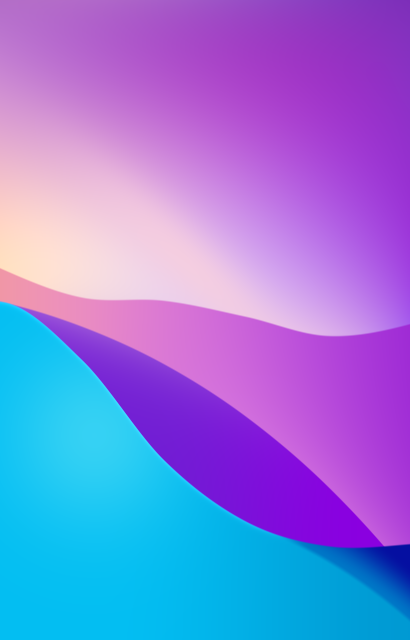
Reproduce this background procedurally as a WebGL 1 fragment shader.

```glsl
precision highp float;
// Layered silk waves: a lit pastel sky above a pink ribbon, a violet leaf and a cyan hill.
// Edges are splines through evenly spaced heights; broad colour fields are cubic
// blends of four stops, with soft Gaussian glows laid on top.

uniform vec2 u_resolution;

// Edge heights at x = -0.2, 0.0, ... 1.2 (two outer knots set the end slopes)
const vec4 RIBBON_L = vec4(0.648, 0.581, 0.535, 0.530);
const vec4 RIBBON_R = vec4(0.505, 0.475, 0.4935, 0.543);
const vec4 LEAF_L = vec4(0.547, 0.5286, 0.4896, 0.431);
const vec4 LEAF_R = vec4(0.349, 0.2396, 0.0977, -0.08);
const vec4 HILL_L = vec4(0.4635, 0.5286, 0.4375, 0.281);
const vec4 HILL_R = vec4(0.185, 0.1465, 0.1497, 0.167);

const float SKY_BOTTOM = 0.48;
const vec3 STREAK_COLOR = vec3(0.98, 0.82, 0.86);
const vec2 STREAK_CENTER = vec2(0.47, 0.585);
const vec2 STREAK_SIZE = vec2(0.20, 0.045);
const float STREAK_ANGLE = -0.76;

const vec3 RIBBON_SHEEN = vec3(0.85, 0.48, 0.88);
const vec3 LEAF_COOL = vec3(0.44, 0.11, 0.83);
const vec3 LEAF_HOT = vec3(0.54, 0.0, 0.88);
const vec3 LEAF_SHEEN = vec3(0.60, 0.32, 0.85);

const vec3 HILL_BRIGHT = vec3(0.01, 0.745, 0.95);
const vec3 HILL_SHADE = vec3(0.0, 0.60, 0.825);
const vec3 HILL_GLOW = vec3(0.21, 0.82, 0.955);
const vec2 GLOW_CENTER = vec2(0.23, 0.32);
const vec2 GLOW_SIZE = vec2(0.21, 0.14);
const vec3 FOLD_DEEP = vec3(0.02, 0.06, 0.63);
const vec3 FOLD_LIGHT = vec3(0.0, 0.47, 0.78);

// Catmull-Rom kernel for unit knot spacing
float kernel(float d) {
  d = abs(d);
  if (d < 1.0) return 1.0 + d * d * (1.5 * d - 2.5);
  if (d < 2.0) return 2.0 + d * (-4.0 + d * (2.5 - 0.5 * d));
  return 0.0;
}

float edge(float x, vec4 left, vec4 right) {
  float t = x * 5.0 + 1.0;
  float height = 0.0;
  for (int i = 0; i < 4; i++) {
    float k = float(i);
    height += left[i] * kernel(t - k) + right[i] * kernel(t - k - 4.0);
  }
  return height;
}

// Cubic Lagrange weights for four stops spread evenly over 0..1
vec4 stops(float x) {
  float t = clamp(x, 0.0, 1.0) * 3.0;
  float a = t - 1.0, b = t - 2.0, c = t - 3.0;
  return vec4(-a * b * c / 6.0, t * b * c / 2.0, -t * a * c / 2.0, t * a * b / 6.0);
}

vec3 blend(vec4 w, vec3 a, vec3 b, vec3 c, vec3 d) {
  return a * w.x + b * w.y + c * w.z + d * w.w;
}

float gauss(vec2 p) {
  return exp(-dot(p, p));
}

// Antialiased fill below an edge, given the signed height above it
float below(float height) {
  float aa = 1.2 / u_resolution.y;
  return 1.0 - smoothstep(-aa, aa, height);
}

vec3 sky(vec2 p, vec4 w) {
  vec3 top = blend(w, vec3(0.70, 0.43, 0.78), vec3(0.67, 0.385, 0.785),
                   vec3(0.57, 0.28, 0.765), vec3(0.49, 0.18, 0.725));
  vec3 upper = blend(w, vec3(0.845, 0.60, 0.82), vec3(0.76, 0.44, 0.825),
                     vec3(0.675, 0.265, 0.81), vec3(0.56, 0.19, 0.785));
  vec3 lower = blend(w, vec3(1.0, 0.83, 0.77), vec3(0.92, 0.765, 0.89),
                     vec3(0.77, 0.51, 0.91), vec3(0.61, 0.205, 0.845));
  vec3 base = blend(w, vec3(1.0, 0.85, 0.74), vec3(0.89, 0.76, 0.90),
                    vec3(0.91, 0.77, 0.92), vec3(0.65, 0.38, 0.94));
  vec3 color = blend(stops((1.0 - p.y) / (1.0 - SKY_BOTTOM)), top, upper, lower, base);

  // Warm diagonal streak
  vec2 d = p - STREAK_CENTER;
  d.x *= 0.64;
  float c = cos(STREAK_ANGLE), s = sin(STREAK_ANGLE);
  d = vec2(c * d.x + s * d.y, c * d.y - s * d.x);
  return mix(color, STREAK_COLOR, 0.7 * gauss(d / STREAK_SIZE));
}

vec3 hill(vec2 p, float depth) {
  vec3 color = mix(HILL_BRIGHT, HILL_SHADE, smoothstep(0.25, 1.05, p.x));
  color = mix(color, HILL_GLOW, gauss((p - GLOW_CENTER) / GLOW_SIZE));

  // Dark fold tucked under the right end of the edge
  float w = max(p.x - 0.671, 0.0);
  float foldHeight = p.y - (0.164 - 0.263 * w - 0.441 * w * w);
  vec3 fold = mix(FOLD_LIGHT, FOLD_DEEP, smoothstep(0.0, 0.085, foldHeight));
  float cover = smoothstep(-0.004, 0.006, foldHeight) * smoothstep(0.66, 0.76, p.x);
  color = mix(color, fold, cover);
  return color + 0.12 * exp(-depth / 0.003) * (1.0 - smoothstep(0.6, 0.75, p.x));
}

void main() {
  vec2 p = gl_FragCoord.xy / u_resolution;
  vec4 w = stops(p.x);
  float aboveRibbon = p.y - edge(p.x, RIBBON_L, RIBBON_R);
  float aboveLeaf = p.y - edge(p.x, LEAF_L, LEAF_R);
  float aboveHill = p.y - edge(p.x, HILL_L, HILL_R);

  vec3 ribbon = blend(w, vec3(0.94, 0.59, 0.65), vec3(0.88, 0.50, 0.80),
                      vec3(0.75, 0.33, 0.85), vec3(0.62, 0.165, 0.835));
  float sheen = exp(-max(aboveLeaf, 0.0) / 0.10) * smoothstep(0.2, 0.6, p.x);
  ribbon = mix(ribbon, RIBBON_SHEEN, 0.6 * sheen);

  vec3 leaf = mix(LEAF_COOL, LEAF_HOT, smoothstep(0.35, 0.9, p.x));
  float leafLight = exp(min(aboveLeaf, 0.0) / 0.045) * (1.0 - smoothstep(0.1, 0.85, p.x));
  leaf = mix(leaf, LEAF_SHEEN, leafLight);

  vec3 color = mix(sky(p, w), ribbon, below(aboveRibbon));
  color = mix(color, leaf, below(aboveLeaf));
  color = mix(color, hill(p, max(-aboveHill, 0.0)), below(aboveHill));
  gl_FragColor = vec4(color, 1.0);
}
```
